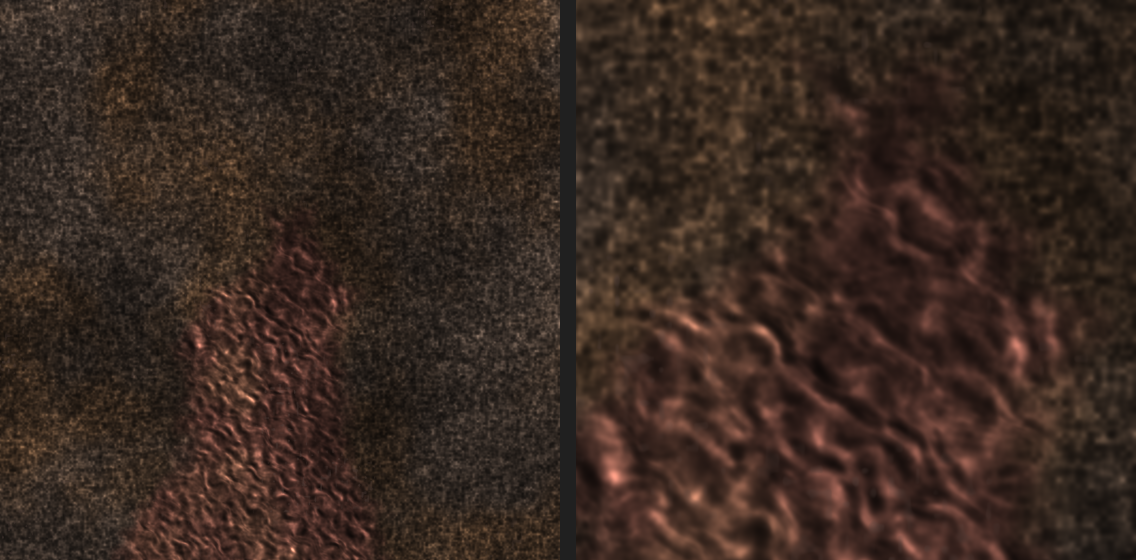
Left, the full canvas; right, a detail of the centre.
Write a three.js fragment shader that draws this texture.

```glsl
// Dark, matted earth-brown fabric with a rough reddish wedge rising from the lower edge.
#define GREY_BROWN vec3(0.182, 0.152, 0.132)
#define WARM_BROWN vec3(0.206, 0.152, 0.108)
#define RUST_RED vec3(0.252, 0.156, 0.134)
#define PALE_DUST vec3(0.33, 0.26, 0.24)
#define PATCH_SCALE 5.0
#define PATCH_CONTRAST 1.15
#define GRAIN_SCALE 150.0
#define GRAIN_CONTRAST 1.0
#define CLUMP_SCALE 72.0
#define CLUMP_CONTRAST 1.15
#define WEDGE_TOP 0.60

varying vec2 vUv;

float hash(vec2 p) {
  vec3 q = fract(vec3(p.xyx) * 0.1031);
  q += dot(q, q.yzx + 33.33);
  return fract((q.x + q.y) * q.z);
}

// Smooth value noise centred on zero
float noise(vec2 p) {
  vec2 cell = floor(p);
  vec2 f = fract(p);
  f = f * f * (3.0 - 2.0 * f);
  float low = mix(hash(cell), hash(cell + vec2(1.0, 0.0)), f.x);
  float high = mix(hash(cell + vec2(0.0, 1.0)), hash(cell + 1.0), f.x);
  return mix(low, high, f.y) - 0.5;
}

float fbm(vec2 p) {
  float sum = 0.0;
  float weight = 0.55;
  for (int i = 0; i < 4; i++) {
    sum += weight * noise(p);
    p = mat2(0.8, 0.6, -0.6, 0.8) * p * 2.03 + 17.3;
    weight *= 0.55;
  }
  return sum;
}

// Fine fuzz crossed by short horizontal and vertical fibres
float fabricGrain(vec2 uv) {
  vec2 p = uv * GRAIN_SCALE;
  float fuzz = 0.75 * noise(p + 11.0) + 0.6 * noise(p * 1.75 + 47.0);
  float fibres = noise(p * vec2(0.5, 1.45) + 83.0) + noise(p * vec2(1.45, 0.5) + 131.0);
  return fuzz + 0.45 * fibres;
}

// Slanted clumps, lit from the upper left
float clumpRelief(vec2 uv) {
  vec2 warp = vec2(noise(uv * 45.0), noise(uv * 45.0 + 29.0)) * 0.012;
  vec2 p = mat2(0.8, 0.6, -0.6, 0.8) * (uv + warp) * CLUMP_SCALE * vec2(1.0, 1.1);
  p *= vec2(0.95, 1.45);
  float relief = noise(p + 61.0) - noise(p + vec2(61.35, 61.75));
  return relief + 0.55 * noise(p * 0.8 + 7.0) + 0.4 * noise(p * 2.1 + 23.0);
}

// Signed distance inside the wedge: a peak, shoulders and a flared foot
float wedgeDistance(vec2 uv) {
  float drop = WEDGE_TOP - uv.y;
  float flare = smoothstep(0.24, 0.0, uv.y);
  float left = 0.50 - 0.19 * smoothstep(-0.02, 0.24, drop) - 0.12 * flare;
  left += 0.03 * smoothstep(0.2, 0.32, drop);
  float right = 0.53 + 0.085 * smoothstep(-0.02, 0.14, drop) + 0.07 * flare;
  return min(min(uv.x - left, right - uv.x), drop);
}

float softSpot(vec2 uv, vec2 centre, vec2 size) {
  vec2 d = (uv - centre) / size;
  return exp(-dot(d, d));
}

void main() {
  vec2 uv = vUv;

  // Wedge with a ragged, faded border
  float ragged = 0.07 * fbm(uv * 11.0 + 5.0) + 0.025 * noise(uv * 60.0);
  float edge = wedgeDistance(uv) + ragged;
  float wedge = smoothstep(-0.025, 0.035, edge);

  // Broad stains in tint and brightness
  float stain = fbm(uv * PATCH_SCALE + 3.0);
  float warmth = smoothstep(-0.12, 0.28, fbm(uv * PATCH_SCALE * 0.9 + 41.0));
  warmth = max(warmth, 0.8 * softSpot(uv, vec2(0.33, 0.72), vec2(0.11, 0.14)));
  vec3 cloth = mix(GREY_BROWN, WARM_BROWN, warmth);
  vec3 rust = mix(RUST_RED, WARM_BROWN * 1.15, 0.5 * smoothstep(0.0, 0.3, stain));
  vec3 color = mix(cloth, rust, wedge);

  // Hollows beside the wedge and below its peak
  float hollow = 0.38 * softSpot(uv, vec2(0.48, 0.49), vec2(0.045, 0.065));
  hollow += 0.32 * softSpot(uv, vec2(0.31, 0.30), vec2(0.03, 0.10));
  hollow += 0.25 * softSpot(uv, vec2(0.68, 0.19), vec2(0.05, 0.16));
  hollow += 0.22 * softSpot(uv, vec2(0.25, 0.89), vec2(0.22, 0.05));

  // Fine texture, coarser inside the wedge
  float grain = fabricGrain(uv) * GRAIN_CONTRAST;
  float clumps = clumpRelief(uv) * CLUMP_CONTRAST + 0.35 * grain;
  float tone = mix(grain, clumps, wedge) + stain * PATCH_CONTRAST - hollow;
  color *= exp(tone);

  // Sparse pale fibres in the lighter patches
  float dust = smoothstep(0.22, 0.45, noise(uv * vec2(190.0, 150.0) + 211.0));
  dust *= smoothstep(-0.05, 0.25, fbm(uv * 8.0 + 71.0));
  color = mix(color, PALE_DUST, 0.4 * dust);

  gl_FragColor = vec4(clamp(color, 0.0, 1.0), 1.0);
}
```
